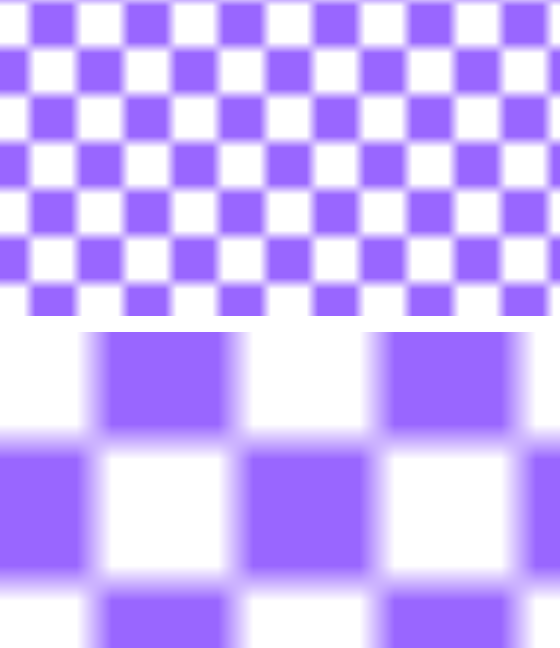
Top, the full canvas; bottom, a detail of the centre.
Reproduce this pattern procedurally as a Shadertoy shader.

```glsl
// Soft-edged checkerboard in violet and white, nearly twelve cells across.
// Each axis gives a signed wave clamped to a ramp at the cell borders;
// the product of both waves blends the two colours.

// Signed distance to the nearest cell border: positive in even cells, negative in odd.
vec2 borderDistance(vec2 p) {
    return 0.5 - abs(mod(p + 0.5, 2.0) - 1.0);
}

void mainImage(out vec4 fragColor, in vec2 fragCoord) {
    // Canvas heights, measured from the upper left corner
    vec2 uv = vec2(fragCoord.x, iResolution.y - fragCoord.y) / iResolution.y;

    // Cell units, with the first full violet cell at the origin
    vec2 cell = (uv - vec2(0.0933, 0.0016)) / 0.1492;

    // Blurred borders: a linear ramp an eighth of a cell to each side
    vec2 wave = clamp(borderDistance(cell) / 0.125, -1.0, 1.0);
    float violetAmount = 0.5 + 0.5 * wave.x * wave.y;

    vec3 white = vec3(1.0);
    vec3 violet = vec3(0.6, 0.4, 1.0);
    fragColor = vec4(mix(white, violet, violetAmount), 1.0);
}
```
